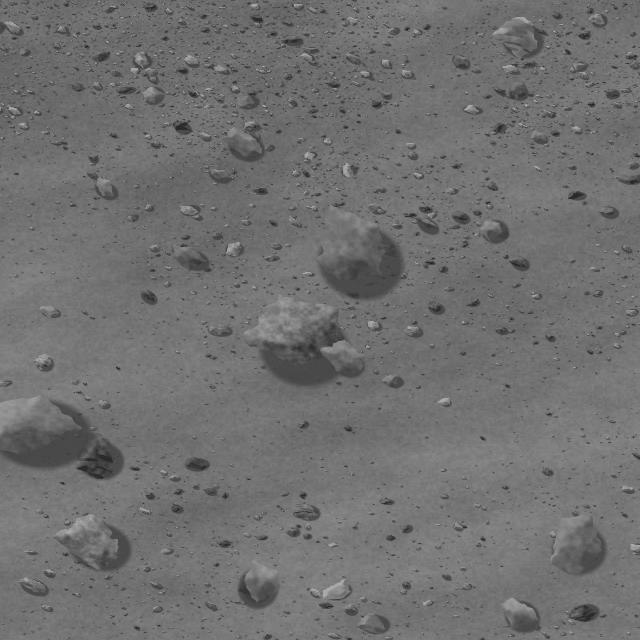
A Shadertoy shader for this texture:

```glsl
const float GROUND_FAR = 0.440;
const float GROUND_NEAR = 0.468;
const float DUNE_CONTRAST = 0.13;
const float PATCH_CONTRAST = 0.07;
const float GRAIN_CONTRAST = 0.095;
const float ROCK_DARK = 0.24;
const float ROCK_LIGHT = 0.56;
const float BOULDER_TONE = 0.42;
const float SHADOW_TONE = 0.24;
const float FACET_CONTRAST = 0.13;
const float EDGE_SOFTNESS = 0.0015;
const float LARGEST_CELL = 0.25;
const int LAYERS = 6;
const int FACETS = 5;
const vec2 LIGHT = vec2(-0.6, 0.8);
const float TAU = 6.2831853;

// Integer hash: three random values from 0 to 1
vec3 hash3(ivec3 p) {
    uvec3 v = uvec3(p) * 1664525u + 1013904223u;
    v.x += v.y * v.z; v.y += v.z * v.x; v.z += v.x * v.y;
    v ^= v >> 16u;
    v.x += v.y * v.z; v.y += v.z * v.x; v.z += v.x * v.y;
    return vec3(v >> 8u) / 16777216.0;
}

float noise(vec2 p, int seed) {
    ivec2 i = ivec2(floor(p));
    vec2 f = fract(p);
    f = f * f * (3.0 - 2.0 * f);
    float a = hash3(ivec3(i, seed)).x;
    float b = hash3(ivec3(i + ivec2(1, 0), seed)).x;
    float c = hash3(ivec3(i + ivec2(0, 1), seed)).x;
    float d = hash3(ivec3(i + ivec2(1, 1), seed)).x;
    return mix(mix(a, b, f.x), mix(c, d, f.x), f.y);
}

float fbm(vec2 p, int seed) {
    float sum = 0.0, amp = 0.5;
    for (int i = 0; i < 4; i++) {
        sum += amp * noise(p, seed + i);
        p = mat2(1.6, 1.2, -1.2, 1.6) * p;
        amp *= 0.5;
    }
    return sum / 0.9375;
}

// Drifted sand: broad patches, lit ripples and fine grain
float ground(vec2 uv) {
    float tone = mix(GROUND_NEAR, GROUND_FAR, smoothstep(0.1, 0.85, uv.y));
    vec2 drift = vec2(uv.x * 2.5, uv.y * 8.0 - uv.x * 1.2);
    tone += PATCH_CONTRAST * (fbm(uv * vec2(4.0, 7.0), 505) - 0.5);
    tone += DUNE_CONTRAST * (fbm(drift, 510) - fbm(drift + vec2(-0.15, 0.35), 510));
    float grain = 0.5 * noise(uv * vec2(300.0, 400.0), 520)
                + 0.3 * noise(uv * vec2(120.0, 200.0), 521)
                + 0.2 * noise(uv * vec2(40.0, 80.0), 522);
    return tone + GRAIN_CONTRAST * (grain - 0.5);
}

// Faceted stone: x is the height above its rim, yz the blended facet direction
vec3 stone(vec2 q, ivec2 cell, int layer) {
    float height = 1.0;
    float total = exp(-28.0 * 0.4);
    vec2 facing = vec2(0.0);
    for (int k = 0; k < FACETS; k++) {
        vec3 h = hash3(ivec3(cell, layer * 16 + k + 32));
        float angle = TAU * (float(k) + 0.6 * h.x) / float(FACETS);
        vec2 n = vec2(cos(angle), sin(angle));
        float rise = mix(0.5, 1.4, h.z) * (mix(0.45, 0.9, h.y) - dot(q, n));
        float weight = exp(-28.0 * clamp(rise, -0.3, 1.5));
        height = min(height, rise);
        facing += weight * n;
        total += weight;
    }
    return vec3(height, facing / total);
}

// Lays one size class of stones over the tone below, far rows first
float scatter(float tone, vec2 uv, int layer) {
    float size = LARGEST_CELL * exp2(-float(layer));
    float big = 1.0 - smoothstep(0.0, 2.0, float(layer));
    float tiny = smoothstep(3.0, 5.0, float(layer));
    ivec2 home = ivec2(floor(uv / size));
    for (int j = 1; j >= -1; j--)
    for (int i = -1; i <= 1; i++) {
        ivec2 cell = home + ivec2(i, j);
        vec3 place = hash3(ivec3(cell, layer * 16));
        vec3 form = hash3(ivec3(cell, layer * 16 + 1));
        vec3 look = hash3(ivec3(cell, layer * 16 + 2));
        vec2 center = (vec2(cell) + 0.1 + 0.8 * place.xy) * size;
        float clump = 2.0 * smoothstep(0.2, 0.8, fbm(center * vec2(6.0, 10.0), 540));
        float density = mix(0.12, 0.62, smoothstep(0.4, 0.9, center.y)) * clump;
        if (place.z > mix(density, 0.5, big)) continue;

        float radius = size * mix(0.14, 0.42, pow(form.x, 1.6)) * mix(1.1, 0.8, center.y);
        float tilt = mix(-0.6, 0.25, form.y);
        vec2 q = mat2(cos(tilt), -sin(tilt), sin(tilt), cos(tilt)) * (uv - center) / radius;
        q.y /= mix(0.35, 0.75, form.z) + 0.3 * big;
        if (dot(q, q) > 3.4) continue;

        // Shadow cast to the lower right
        float soft = max(EDGE_SOFTNESS, 1.0 / iResolution.y) / radius;
        float shade = 1.0 - smoothstep(0.72, 0.88 + soft, length(q - vec2(0.2, -0.2)));
        tone = mix(tone, SHADOW_TONE, mix(0.75, 0.35, tiny) * shade);

        // Body with facets, pits and crags
        float crag = max(4.0, radius * 110.0);
        vec2 rough = vec2(noise(q * 5.0, layer + 550), noise(q * 5.0, layer + 560)) - 0.5;
        vec3 s = stone(q + 0.16 * rough, cell, layer);
        float body = mix(ROCK_DARK, ROCK_LIGHT, look.x);
        body = mix(body, BOULDER_TONE, max(0.7 * big, 0.35 * tiny));
        body += FACET_CONTRAST * dot(s.yz, LIGHT);
        float pits = fbm(q * crag + look.yz * 50.0, 570) - 0.5;
        body += mix(0.16, 0.32, step(0.7, look.z)) * pits;

        // Dark grooves between the beds of layered stones
        float beds = noise(vec2(q.x * 1.3, (q.y + 0.3 * q.x * q.x) * 8.0) + look.yz * 40.0, 580);
        float layered = step(0.6, look.y) * (1.0 - smoothstep(0.0, 3.0, float(layer)));
        body -= 0.16 * layered * smoothstep(0.55, 0.75, beds);
        tone = mix(tone, body, smoothstep(-0.5 * soft, 0.5 * soft, s.x));
    }
    return tone;
}

void mainImage(out vec4 fragColor, in vec2 fragCoord) {
    vec2 uv = fragCoord / iResolution.y;
    float tone = ground(uv);
    for (int layer = LAYERS - 1; layer >= 0; layer--) tone = scatter(tone, uv, layer);
    fragColor = vec4(vec3(clamp(tone, 0.17, 0.66)), 1.0);
}
```
